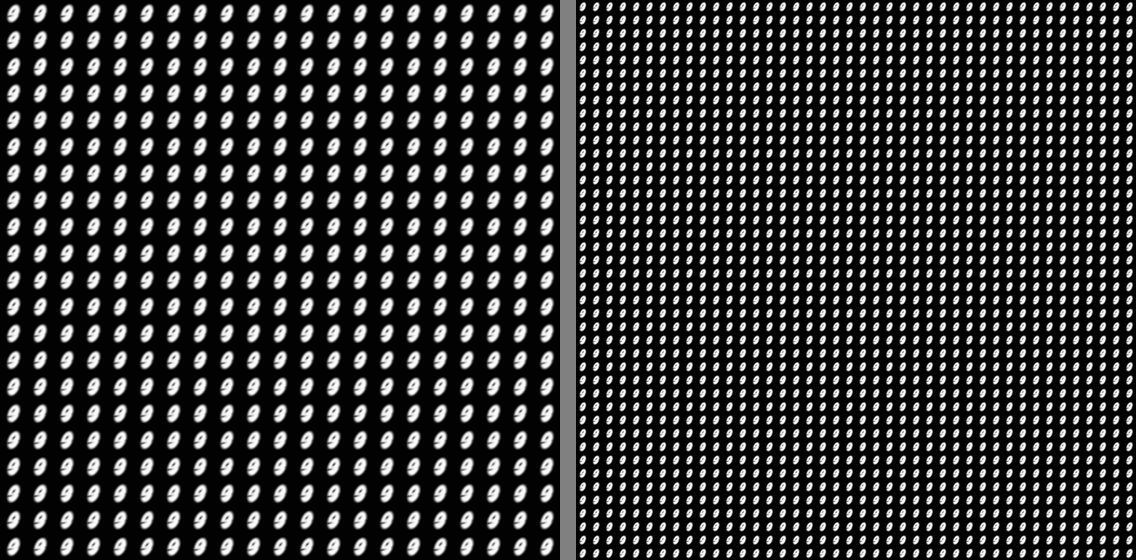
Left: one tile. Right: repeated 2 by 2.
This pattern is drawn by a WebGL 2 fragment shader. Its source:

```glsl
#version 300 es
precision highp float;
// Grid of soft, slanted white blobs with a grey slot and a side notch, on black.

uniform vec2 u_resolution;
out vec4 fragColor;

const float REPEATS = 21.0;                   // whole cells across and down
const vec3 BACKGROUND = vec3(0.008);
const vec3 BLOB_COLOR = vec3(0.985);

// Lengths below are in cells, measured from the cell centre.
const vec2 BLOB_CENTER = vec2(0.012, -0.005);
const vec2 BLOB_RADII = vec2(0.212, 0.322);
const float BLOB_SLANT = 0.27;
const float EDGE_SOFTNESS = 0.075;

const vec2 SLOT_CENTER = vec2(0.01, 0.085);   // grey opening in the upper half
const vec2 SLOT_SIZE = vec2(0.085, 0.042);
const float SLOT_ANGLE = 0.85;
const float SLOT_DEPTH = 0.62;

const vec2 NOTCH_CENTER = vec2(-0.16, -0.115); // grey cut in the left side
const vec2 NOTCH_SIZE = vec2(0.125, 0.042);
const float NOTCH_ANGLE = 0.2;
const float NOTCH_DEPTH = 0.62;

const vec2 WAIST_CENTER = vec2(0.235, -0.03);  // slight dip in the right side
const vec2 WAIST_SIZE = vec2(0.06, 0.05);
const float WAIST_DEPTH = 0.35;

const float SHIFT_VARIATION = 0.012;
const float DEPTH_VARIATION = 0.12;

// Two random values in 0..1 for each cell.
vec2 hash2(vec2 cell) {
    vec3 h = fract(cell.xyx * vec3(0.1031, 0.1030, 0.0973));
    h += dot(h, h.yzx + 33.33);
    return fract((h.xx + h.yz) * h.zy);
}

// Approximate signed distance to an ellipse.
float ellipseDistance(vec2 p, vec2 radii) {
    float k = length(p / radii);
    float slope = length(p / (radii * radii));
    return k * (k - 1.0) / max(slope, 0.001);
}

// Rotated gaussian spot with a peak of one.
float softSpot(vec2 p, vec2 size, float angle) {
    float c = cos(angle);
    float s = sin(angle);
    vec2 q = vec2(c * p.x + s * p.y, c * p.y - s * p.x) / size;
    return exp(-dot(q, q));
}

float blobShade(vec2 p, vec2 variation) {
    // Slanted body
    vec2 body = p - BLOB_CENTER;
    body.x -= BLOB_SLANT * body.y;
    float d = ellipseDistance(body, BLOB_RADII);
    float shade = 1.0 - smoothstep(-EDGE_SOFTNESS, EDGE_SOFTNESS, d);

    // Grey openings, shifted and deepened a little per cell
    vec2 shift = SHIFT_VARIATION * variation;
    float depthScale = 1.0 + DEPTH_VARIATION * variation.x;
    float slot = softSpot(p - SLOT_CENTER - shift, SLOT_SIZE, SLOT_ANGLE);
    float notch = softSpot(p - NOTCH_CENTER + shift, NOTCH_SIZE, NOTCH_ANGLE);
    float waist = softSpot(p - WAIST_CENTER, WAIST_SIZE, 0.0);
    shade *= 1.0 - SLOT_DEPTH * depthScale * slot;
    shade *= 1.0 - NOTCH_DEPTH * depthScale * notch;
    shade *= 1.0 - WAIST_DEPTH * waist;
    return shade;
}

void main() {
    vec2 grid = gl_FragCoord.xy / u_resolution * REPEATS;
    vec2 cell = mod(floor(grid), REPEATS);
    vec2 variation = 2.0 * hash2(cell) - 1.0;
    float shade = blobShade(fract(grid) - 0.5, variation);
    fragColor = vec4(mix(BACKGROUND, BLOB_COLOR, shade), 1.0);
}
```
